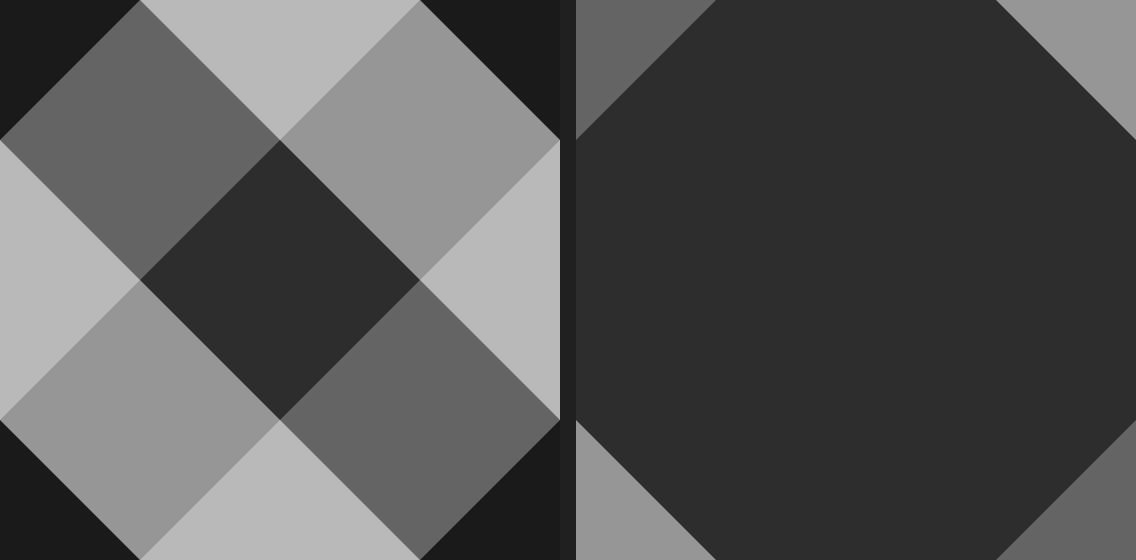
Left, the full canvas; right, a detail of the centre.
This pattern is drawn by a Shadertoy shader. Its source:

```glsl
// Diagonal check of flat grey diamonds, one repeat across and down.
// Two sets of 45-degree bands cross; each overlap picks a grey, and the
// diamonds outside both bands alternate between charcoal and near black.

const float REPEATS    = 1.0;          // whole repeats per canvas side
const float BAND_HALF  = 0.25;         // half width of a band, in band periods
const float EDGE_PX    = 1.0;          // edge softness
const vec3  CROSSING   = vec3(0.725);  // both bands overlap
const vec3  RISING     = vec3(0.392);  // rising band alone
const vec3  FALLING    = vec3(0.588);  // falling band alone
const vec3  CHARCOAL   = vec3(0.178);  // gap diamond at the tile centre
const vec3  NEAR_BLACK = vec3(0.102);  // gap diamond at the tile corners

// Coverage of a band centred on every half-integer.
float band(float coord, float soft) {
    float d = abs(fract(coord) - 0.5);
    return 1.0 - smoothstep(BAND_HALF - soft, BAND_HALF + soft, d);
}

void mainImage(out vec4 fragColor, in vec2 fragCoord) {
    vec2 p = REPEATS * fragCoord / iResolution.xy;
    float soft = EDGE_PX * REPEATS / min(iResolution.x, iResolution.y);

    // Diagonal axes: both advance by one whole period per tile
    vec2 diag = vec2(p.x + p.y, p.x - p.y);
    float falling = band(diag.x, soft);
    float rising = band(diag.y, soft);

    // Gap shade alternates; its switch lies hidden under the bands
    vec2 cell = floor(diag + 0.5);
    vec3 gap = mix(NEAR_BLACK, CHARCOAL, mod(cell.x + cell.y, 2.0));

    vec3 color = mix(mix(gap, RISING, rising),
                     mix(FALLING, CROSSING, rising), falling);
    fragColor = vec4(color, 1.0);
}
```
